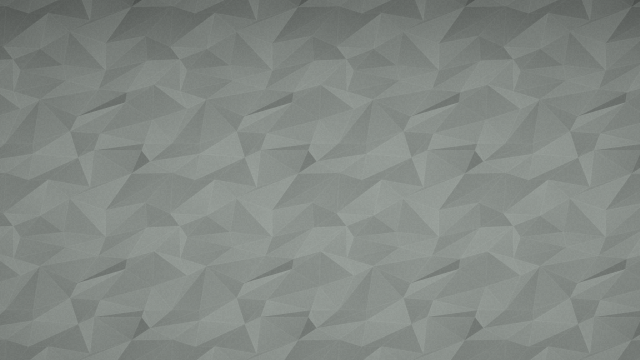
Reproduce this background procedurally as a Shadertoy shader.

```glsl
// Grey-green low-poly facets in a repeating tile, under a soft off-centre light.

const float TILE = 0.463;                 // tile period, in canvas heights
const vec2  CELLS = vec2(5.0, 7.0);       // grid cells per tile
const float LEAN = 2.0;                   // cells the grid leans right per tile
const float JITTER = 0.88;                // vertex scatter; below 1 keeps quads simple
const float RISING_SHARE = 0.62;          // share of quads split along the long diagonal
const vec3  TINT = vec3(0.957, 1.0, 0.968);
const float LIGHT_PEAK = 0.585;
const vec2  LIGHT_CENTER = vec2(0.56, 0.38);
const vec2  LIGHT_FALLOFF = vec2(0.20, 0.25);
const float TOP_SHADE_START = 0.75;       // share of canvas height
const float TOP_SHADE = 0.045;
const float FACET_SPREAD = 0.038;         // usual tone of a facet, either way
const float DARK_SHARE = 0.09;            // share of facets that stand out dark
const float DARK_DEPTH = 0.060;
const float FACET_SLOPE = 0.45;           // brightness change across a facet
const float RIM_WIDTH = 0.003;
const float RIM_GAIN = 0.013;
const float GRAIN_ROWS = 288.0;
const float GRAIN_GAIN = 0.020;

float hash(vec2 p) {
    vec3 q = fract(p.xyx * 0.1031);
    q += dot(q, q.yzx + 33.33);
    return fract((q.x + q.y) * q.z);
}

float cross2(vec2 a, vec2 b) { return a.x * b.y - a.y * b.x; }

// Leaning grid to canvas space, and back
vec2 toCanvas(vec2 g) {
    return TILE * vec2(g.x + LEAN * g.y / CELLS.y, g.y) / CELLS;
}

vec2 toGrid(vec2 p) {
    vec2 t = p / TILE;
    return vec2(t.x * CELLS.x - LEAN * t.y, t.y * CELLS.y);
}

// Cell index wrapped so that the tile repeats along both canvas axes
vec2 wrapCell(vec2 id) {
    float tileRow = floor(id.y / CELLS.y);
    return mod(vec2(id.x + LEAN * tileRow, id.y), CELLS);
}

vec2 vertex(vec2 id) {
    vec2 w = wrapCell(id) * 17.0 + 7.0;
    vec2 offset = vec2(hash(w), hash(w + 141.7)) - 0.5;
    return toCanvas(id + 0.5 + JITTER * offset);
}

// Distance to the left of the line from a to b
float edgeDistance(vec2 p, vec2 a, vec2 b) {
    return cross2(normalize(b - a), p - a);
}

// Adds one counter-clockwise facet: x sums weighted tone, y sums weight
void addFacet(inout vec2 sum, vec2 p, vec2 a, vec2 b, vec2 c, vec2 seed, float pixel) {
    float d = min(edgeDistance(p, a, b), min(edgeDistance(p, b, c), edgeDistance(p, c, a)));
    float weight = clamp(0.5 + d / pixel, 0.0, 1.0);
    float tone = FACET_SPREAD * (2.0 * hash(seed) - 1.0);
    tone -= DARK_DEPTH * step(hash(seed + 71.9), DARK_SHARE);
    vec2 slope = vec2(hash(seed + 13.1), hash(seed + 29.3)) - 0.5;
    tone += FACET_SLOPE * dot(p - (a + b + c) / 3.0, slope);
    tone += RIM_GAIN * (1.0 - smoothstep(0.0, RIM_WIDTH, d));
    sum += vec2(tone, 1.0) * weight;
}

// Splits each nearby quad along a diagonal that lies inside it
float facetTone(vec2 p, float pixel) {
    vec2 base = floor(toGrid(p) - 0.5);
    vec2 sum = vec2(0.0);
    for (int j = -1; j <= 1; j++)
    for (int i = -1; i <= 1; i++) {
        vec2 id = base + vec2(i, j);
        vec2 a = vertex(id);
        vec2 b = vertex(id + vec2(1, 0));
        vec2 c = vertex(id + vec2(1, 1));
        vec2 d = vertex(id + vec2(0, 1));
        vec2 seed = wrapCell(id) * 23.0 + 91.0;
        bool risingFits = min(cross2(b - a, c - a), cross2(c - a, d - a)) > 0.0;
        bool fallingFits = min(cross2(b - a, d - a), cross2(c - b, d - b)) > 0.0;
        if (risingFits && (!fallingFits || hash(seed + 5.3) < RISING_SHARE)) {
            addFacet(sum, p, a, b, c, seed, pixel);
            addFacet(sum, p, a, c, d, seed + 257.6, pixel);
        } else {
            addFacet(sum, p, a, b, d, seed, pixel);
            addFacet(sum, p, b, c, d, seed + 257.6, pixel);
        }
    }
    return sum.x / max(sum.y, 0.001);
}

void mainImage(out vec4 fragColor, in vec2 fragCoord) {
    vec2 p = fragCoord / iResolution.y;
    float pixel = 1.0 / iResolution.y;

    // Broad light, dimmer towards the sides and most of all the top
    vec2 away = fragCoord / iResolution.xy - LIGHT_CENTER;
    float light = LIGHT_PEAK - dot(LIGHT_FALLOFF, away * away);
    light -= TOP_SHADE * smoothstep(TOP_SHADE_START, 1.0, p.y);

    // Facets and fine grain
    light += facetTone(p, pixel);
    light += GRAIN_GAIN * (hash(floor(p * GRAIN_ROWS)) - 0.5);

    fragColor = vec4(light * TINT, 1.0);
}
```
